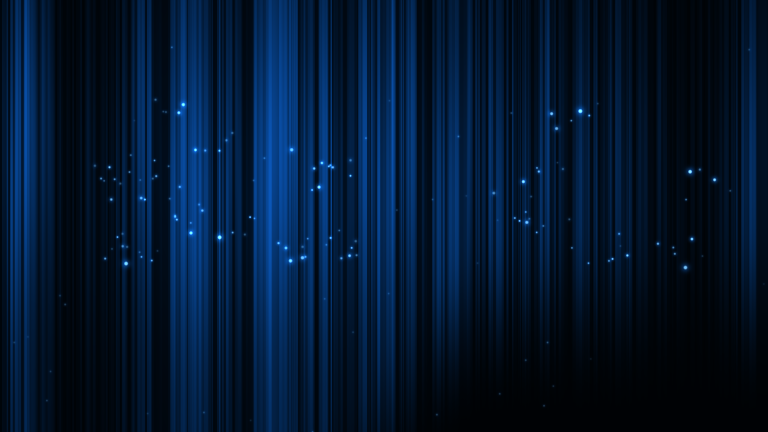
Give the GLSL for this background, as a Shadertoy shader.

```glsl
// Vertical curtain of blue light: hashed 1D bars at several scales are
// multiplied by soft horizontal and vertical glow envelopes, then small
// clustered sparks with faint halos are scattered over the middle band.

float hash(float n) {
    n = fract(n * 0.1031);
    n *= n + 33.33;
    return fract(n * (n + n));
}

float bump(float x, float center, float width) {
    float d = (x - center) / width;
    return exp(-d * d);
}

// Random level per bar, blended over about one pixel at each edge
float bars(float x, float count, float seed) {
    float s = x * count;
    float cell = floor(s);
    float edge = clamp(1.4 * count / iResolution.x, 0.3, 1.0);
    float blend = smoothstep(1.0 - edge, 1.0, s - cell);
    return mix(hash(cell + seed), hash(cell + 1.0 + seed), blend);
}

// Broad pools of light from left to right
float glowAcross(float x) {
    return 0.045
        + 0.36 * bump(x, 0.03, 0.032)
        + 0.33 * bump(x, 0.24, 0.075)
        + 0.60 * bump(x, 0.354, 0.022)
        + 0.36 * bump(x, 0.47, 0.11)
        + 0.20 * bump(x, 0.67, 0.09)
        + 0.09 * bump(x, 0.80, 0.06)
        + 0.26 * bump(x, 1.0, 0.035);
}

// Brightest above the middle; the lower right sinks into black
float glowUp(vec2 uv) {
    float center = 0.6 + 0.22 * (bars(uv.x, 90.0, 310.0) - 0.5);
    float body = mix(0.36, 1.0, bump(uv.y, center, 0.33));
    float lift = 0.45 * (1.0 - smoothstep(0.38, 0.65, uv.x));
    return body * smoothstep(0.02, 0.48, uv.y + lift);
}

float curtain(vec2 uv) {
    // Bend the axis so that bar widths vary
    float x = uv.x + 0.004 * sin(uv.x * 47.0) + 0.002 * sin(uv.x * 131.0);
    float level = 0.15 * bars(x, 75.0, 17.0)
                + 0.37 * bars(x, 170.0, 501.0)
                + 0.48 * bars(x, 320.0, 903.0);
    float stripe = mix(0.13, 1.15, smoothstep(0.2, 0.88, level));
    // Sparse thin bright lines
    stripe += 0.4 * smoothstep(0.8, 1.0, bars(x, 260.0, 1407.0));
    stripe = mix(stripe, 0.75, 0.55 * bump(uv.x, 0.354, 0.022));
    float light = 1.75 * glowAcross(uv.x) * glowUp(uv) * stripe;
    return 0.018 + 1.02 * (1.0 - exp(-1.15 * light));
}

vec3 sparks(vec2 p, float aspect) {
    vec3 sum = vec3(0.0);
    float pixel = 1.0 / iResolution.y;
    for (int i = 0; i < 150; i++) {
        float id = float(i) * 7.0 + 3.0;
        float group = floor(float(i) / 5.0) * 13.0 + 1200.0;
        vec2 jitter = vec2(hash(id), hash(id + 2000.0)) - 0.5;
        vec2 pos = vec2(mix(0.14, 0.94, pow(hash(group), 1.35)) * aspect,
                        mix(0.38, 0.79, hash(group + 700.0)));
        pos += jitter * vec2(0.13, 0.08);
        float size = hash(id + 4000.0);
        float power = mix(0.25, 1.0, hash(id + 5000.0));

        // The last ones are faint strays over the whole canvas
        if (i >= 110) {
            pos = (jitter + 0.5) * vec2(aspect, 1.0);
            size *= 0.5;
            power *= 0.35;
        }
        // Dim sparks stay small
        float radius = mix(0.0014, 0.0047, size * size * power);
        float d = length(p - pos);
        float core = 1.0 - smoothstep(radius - pixel, radius + pixel, d);
        float halo = exp(-d * d / (radius * radius * 6.0));
        sum += power * (core * vec3(0.55, 0.72, 0.75)
                      + halo * vec3(0.03, 0.22, 0.45));
    }
    return sum;
}

void mainImage(out vec4 fragColor, in vec2 fragCoord) {
    vec2 uv = fragCoord / iResolution.xy;
    float aspect = iResolution.x / iResolution.y;
    float light = curtain(uv);

    // Deep navy rising to azure
    vec3 color = light * vec3(0.035 + 0.05 * light * light, 0.47, 1.0);
    color += sparks(vec2(uv.x * aspect, uv.y), aspect);
    fragColor = vec4(clamp(color, 0.0, 1.0), 1.0);
}
```
